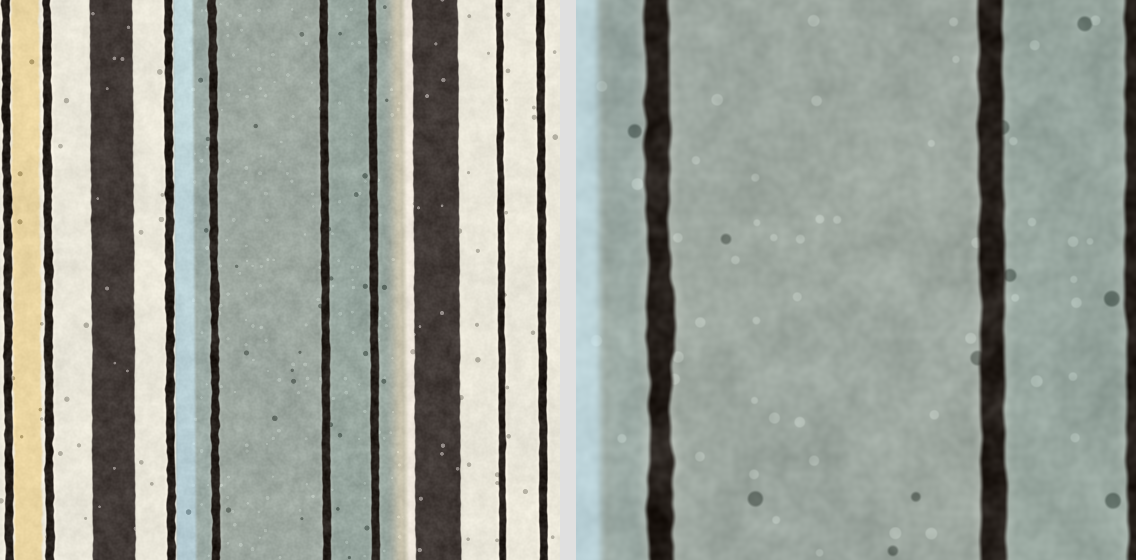
Left, the full canvas; right, a detail of the centre.
Write a WebGL 1 fragment shader that draws this pattern.

```glsl
precision highp float;
// Vertical printed stripes: mirrored groups of thin lines and a broad bar around a grey-green panel.
uniform vec2 u_resolution;

#define LEFT_BAR 0.2015
#define RIGHT_BAR 0.780
#define RIGHT_STRETCH 1.10
#define LINE_HALF 0.0073
#define SOFTNESS 0.0018
#define TILT 0.006
#define ROUGHNESS 0.0024
#define GRAIN 0.085
#define CREAM vec3(0.915, 0.902, 0.850)
#define PANEL vec3(0.615, 0.655, 0.625)
#define YELLOW vec3(0.915, 0.835, 0.635)
#define BAR_INK vec3(0.255, 0.225, 0.212)

float hash(vec2 p) {
  vec3 q = fract(vec3(p.xyx) * 0.1031);
  q += dot(q, q.yzx + 33.33);
  return fract((q.x + q.y) * q.z);
}

vec2 gradient(vec2 cell) {
  float a = 6.2832 * hash(cell);
  return vec2(cos(a), sin(a));
}

// Gradient noise, roughly -0.7 to 0.7
float noise(vec2 p) {
  vec2 i = floor(p), f = fract(p);
  vec2 w = f * f * f * (f * (f * 6.0 - 15.0) + 10.0);
  vec2 e = vec2(1.0, 0.0);
  float low = mix(dot(gradient(i), f), dot(gradient(i + e), f - e), w.x);
  float high = mix(dot(gradient(i + e.yx), f - e.yx), dot(gradient(i + 1.0), f - 1.0), w.x);
  return mix(low, high, w.y);
}

// Layered mottling of the paper and the ink
float mottle(vec2 p) {
  float sum = 0.0, amplitude = 0.5, frequency = 24.0;
  for (int i = 0; i < 4; i++) {
    sum += amplitude * noise(p * frequency + float(i) * 17.3);
    frequency *= 2.0;
    amplitude *= 0.9;
  }
  return sum;
}

// Sparse round flecks, one candidate per grid cell
float flecks(vec2 p, float cells, float density) {
  vec2 cell = floor(p * cells);
  vec2 centre = 0.3 + 0.4 * vec2(hash(cell + 3.1), hash(cell + 9.7));
  float radius = 0.10 + 0.14 * hash(cell + 21.0);
  float dist = length(fract(p * cells) - centre);
  return step(hash(cell + 40.0), density) * (1.0 - smoothstep(radius, radius + 0.12, dist));
}

float edge(float at, float soft, float x) {
  return smoothstep(at - soft, at + soft, x);
}

float span(float from, float to, float soft, float x) {
  return edge(from, soft, x) * (1.0 - edge(to, soft, x));
}

// Ragged printed edge that runs along y
float ragged(float y, float seed) {
  return ROUGHNESS * (noise(vec2(y * 18.0, seed)) + 0.9 * noise(vec2(y * 65.0, seed + 5.5)));
}

void main() {
  vec2 uv = gl_FragCoord.xy / u_resolution;
  float soft = max(SOFTNESS, 0.8 / u_resolution.x);
  float x = uv.x + TILT * (uv.y - 0.5);
  float y = uv.y;
  float grain = mottle(uv);

  // Flat colour zones
  vec3 color = CREAM;
  color = mix(color, YELLOW, span(0.023, 0.072, 0.003, x + ragged(y, 2.3)));
  color = mix(color, PANEL, span(0.313, 0.720, 0.003, x));
  vec3 paleBlue = mix(vec3(0.70, 0.79, 0.82), vec3(0.77, 0.86, 0.87), y);
  color = mix(color, paleBlue, span(0.313, 0.348, 0.004, x));
  color = mix(color, PANEL * vec3(0.98, 1.02, 1.04), 0.7 * span(0.350, 0.375, 0.008, x));
  color = mix(color, PANEL * vec3(0.96, 0.99, 0.99), span(0.587, 0.690, 0.005, x));
  color = mix(color, vec3(0.79, 0.765, 0.68), span(0.703, 0.725, 0.012, x));
  color = mix(color, vec3(0.935, 0.905, 0.865), edge(0.726, 0.004, x));
  color = mix(color, CREAM, edge(0.79, 0.01, x));

  // Wear in the zones
  float inPanel = span(0.345, 0.715, 0.01, x);
  color += grain * GRAIN * mix(0.65, 1.0, inPanel);
  color += 0.025 * noise(uv * 7.0) * vec3(1.0, 0.9, 0.7);
  color += 0.08 * inPanel * flecks(uv, 85.0, 0.08);
  color -= 0.22 * flecks(uv + 0.37, 60.0, 0.025);

  // Mirrored frame: d grows from each bar towards the central panel
  float right = step(0.49, x);
  float d = mix(x - LEFT_BAR, RIGHT_BAR - x, right);
  float inner = step(0.0, d);
  float stretch = mix(1.0, RIGHT_STRETCH, right);
  float wear = mix(1.0, 0.55, right);

  // Two thin lines on each side of the bar
  float ink = 0.0, halo = 0.0;
  for (int i = 0; i < 2; i++) {
    float n = float(i);
    float offset = mix(-0.115 - 0.073 * n, stretch * (0.102 + 0.079 * n), inner);
    float seed = 4.0 * n + 11.0 * inner + 23.0 * right + 0.5;
    float wander = wear * ragged(y, seed);
    float width = LINE_HALF * (1.0 - 0.17 * right * (1.0 - inner) * (1.0 - n));
    width += 0.7 * wear * ragged(y, seed + 51.4);
    float dist = abs(d - offset + wander) - width;
    ink = max(ink, 1.0 - edge(0.0, soft, dist));
    halo = max(halo, 1.0 - smoothstep(0.0, 0.007, dist));
  }
  color += 0.055 * halo * vec3(1.0, 0.85, 0.85);
  vec3 lineInk = vec3(0.135, 0.112, 0.095) + 0.13 * grain;
  color = mix(color, lineInk, ink);

  // Broad dark bar with pale pinholes
  float barHalf = mix(0.038, 0.0405, right);
  float barDist = abs(d + 0.7 * ragged(y, 71.5 + 6.0 * right)) - barHalf;
  vec3 barInk = BAR_INK + 0.09 * grain + 0.32 * flecks(uv + 0.71, 75.0, 0.035);
  color = mix(color, barInk, 1.0 - edge(0.0, soft, barDist));

  gl_FragColor = vec4(clamp(color, 0.0, 1.0), 1.0);
}
```
